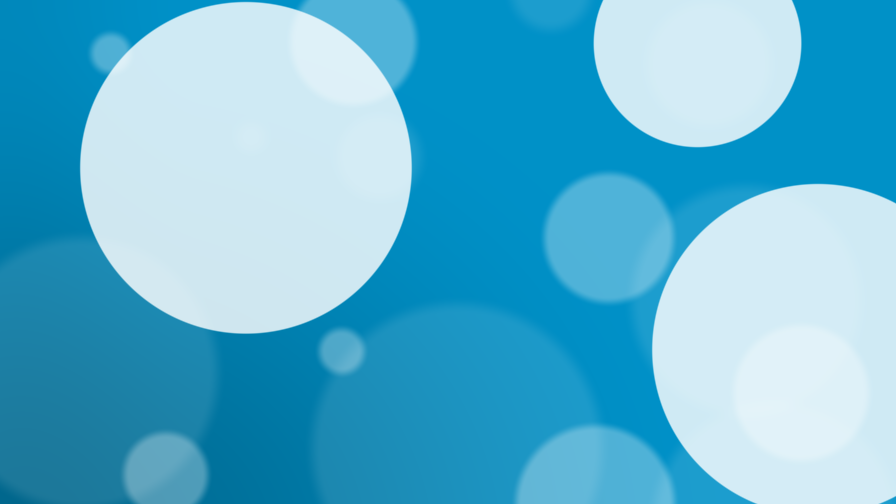
Write a WebGL 2 fragment shader that draws this background.

```glsl
#version 300 es
precision highp float;
// Translucent white discs, sharp and blurred, over a deep blue gradient.

uniform vec2 u_resolution;
out vec4 fragColor;

const vec3 DEEP_BLUE = vec3(0.0, 0.42, 0.575);
const vec3 BRIGHT_BLUE = vec3(0.0, 0.567, 0.782);
const vec3 WHITE = vec3(1.0);

// Discs as (centre x, centre y, radius), in units of canvas height.
const vec3 SHARP[3] = vec3[3](
    vec3(0.488, 0.667, 0.329), vec3(1.384, 0.914, 0.206),
    vec3(1.623, 0.306, 0.329));

const vec3 SOFT[7] = vec3[7](
    vec3(0.701, 0.917, 0.125), vec3(1.208, 0.528, 0.128),
    vec3(1.181, -0.002, 0.157), vec3(0.329, 0.058, 0.083),
    vec3(0.678, 0.303, 0.044), vec3(0.220, 0.894, 0.039),
    vec3(1.590, 0.220, 0.134));

const vec3 FAINT[8] = vec3[8](
    vec3(0.162, 0.259, 0.269), vec3(0.907, 0.109, 0.287),
    vec3(1.481, 0.403, 0.227), vec3(1.539, -0.042, 0.243),
    vec3(0.752, 0.688, 0.083), vec3(1.407, 0.873, 0.123),
    vec3(1.093, 1.020, 0.079), vec3(0.498, 0.727, 0.028));

// Coverage of a disc whose edge fades over twice the blur width.
float discMask(vec2 p, vec3 disc, float blur) {
    float dist = length(p - disc.xy) - disc.z;
    return 1.0 - smoothstep(-blur, blur, dist);
}

// Blue that darkens toward the lower left and along the left side.
vec3 backdrop(vec2 p, vec3 dark, vec3 bright) {
    float reach = length((p - vec2(0.15, -0.1)) * vec2(0.85, 1.0));
    vec3 color = mix(dark, bright, smoothstep(0.0, 1.1, reach));
    return color * mix(0.94, 1.0, smoothstep(0.0, 0.4, p.x));
}

vec3 addDisc(vec3 color, vec2 p, vec3 disc, float blur, float opacity) {
    return mix(color, WHITE, opacity * discMask(p, disc, blur));
}

void main() {
    vec2 p = gl_FragCoord.xy / u_resolution.y;
    float pixel = 1.0 / u_resolution.y;
    vec3 color = backdrop(p, DEEP_BLUE, BRIGHT_BLUE);

    // Far, middle and near layers.
    for (int i = 0; i < FAINT.length(); i++)
        color = addDisc(color, p, FAINT[i], 0.018, 0.11);
    for (int i = 0; i < SOFT.length(); i++)
        color = addDisc(color, p, SOFT[i], max(0.011, pixel), 0.31);
    for (int i = 0; i < SHARP.length(); i++)
        color = addDisc(color, p, SHARP[i], pixel, 0.81);

    fragColor = vec4(color, 1.0);
}
```
